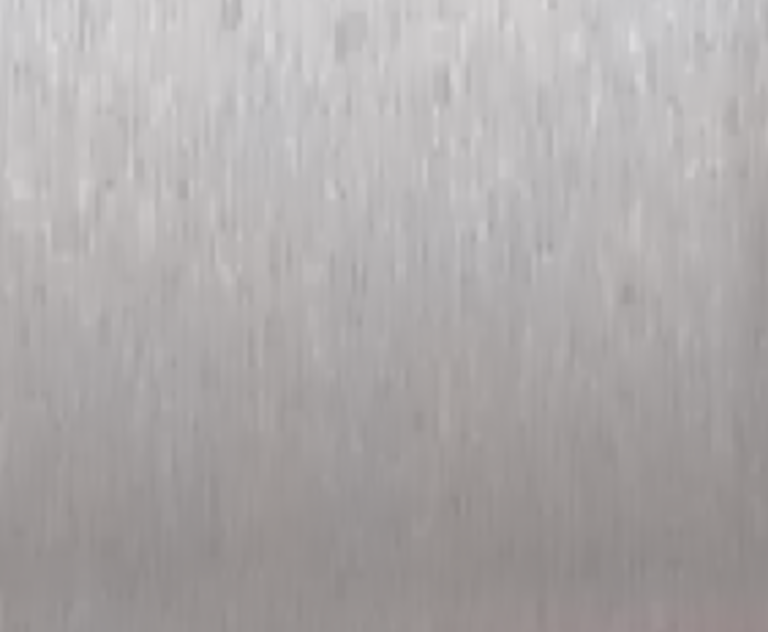
Reproduce this texture procedurally as a Shadertoy shader.

```glsl
// Brushed steel under soft light: a vertical tone ramp, darker at the right edge,
// overlaid with short, patchy vertical streaks whose ends snap to a square block grid.
// Streak contrast grows toward the light; shadows turn slightly warm and pink.

const float SHADOW_TONE = 0.558;      // darkest level of the ramp
const float RAMP_SLOPE = 0.325;       // brightening per canvas height
const float RAMP_BEND = 0.055;        // flattening of the ramp near the top
const float RAMP_START = 0.12;        // height where the ramp begins
const float RAMP_SOFTNESS = 0.05;     // rounding of the ramp's foot
const float FLOOR_LIFT = 0.016;       // faint bounce light at the bottom
const float SIDE_FALL = 0.022;        // slow darkening from left to right
const float EDGE_SHADE = 0.060;       // quick darkening at the right edge
const float STREAK_DARK_AMP = 0.030;  // streak contrast in the shadows
const float STREAK_LIGHT_AMP = 0.105; // streak contrast in the light
const float MOTTLE_AMP = 0.018;       // broad cloudy unevenness
const float BLOCK_AMP = 0.008;        // tone steps between blocks
const float TINT_AMP = 0.009;         // drift between warm and cool
const float GATE_BASE = 0.30;         // streak strength in the calmest blocks
const float GATE_GAIN = 1.60;         // extra strength in the busiest blocks
const vec3 SHADOW_TINT = vec3(0.014, -0.006, -0.008);
const vec3 LIGHT_TINT = vec3(0.003, -0.003, 0.002);
const vec3 PINK_TINT = vec3(0.020, -0.006, 0.000);

const float BLOCKS = 30.0;                   // blocks per canvas height
const vec2 FINE_STREAKS = vec2(116.0, 15.0); // cells per height: across, along
const vec2 MID_STREAKS = vec2(68.0, 15.0);
const vec2 WIDE_STREAKS = vec2(30.0, 7.5);

// Integer hash of a lattice cell, 0 to 1
float hash(ivec2 cell) {
    uint n = uint(cell.x) * 1597334677u ^ uint(cell.y) * 3812015801u;
    n = (n ^ (n >> 16)) * 2246822519u;
    n = (n ^ (n >> 13)) * 3266489917u;
    return float((n ^ (n >> 16)) >> 8) / 16777216.0;
}

// Value noise, 0 to 1; a small softness leaves flat cells with narrow borders
float cellNoise(vec2 p, float softness) {
    ivec2 c = ivec2(floor(p));
    vec2 f = smoothstep(0.5 - 0.5 * softness, 0.5 + 0.5 * softness, fract(p));
    float low = mix(hash(c), hash(c + ivec2(1, 0)), f.x);
    float high = mix(hash(c + ivec2(0, 1)), hash(c + ivec2(1, 1)), f.x);
    return mix(low, high, f.y);
}

// Smooth cloudy noise, -0.5 to 0.5
float cloud(vec2 p) {
    return cellNoise(p, 1.0) - 0.5;
}

// Dashes along one column; half-cell shifts keep their ends on the block grid
float column(int id, float y) {
    y += 0.5 * floor(6.0 * hash(ivec2(id, -91)));
    int row = int(floor(y));
    float blend = smoothstep(0.30, 0.70, fract(y));
    return mix(hash(ivec2(id, row)), hash(ivec2(id, row + 1)), blend) - 0.5;
}

// Vertical streaks, blended between neighbouring columns
float streaks(vec2 p) {
    int id = int(floor(p.x));
    float blend = smoothstep(0.08, 0.92, fract(p.x));
    return mix(column(id, p.y), column(id + 1, p.y), blend);
}

// Large-scale light on the sheet
float sheetLight(vec2 uv) {
    float d = uv.y - RAMP_START;
    float ramp = 0.5 * (d + sqrt(d * d + RAMP_SOFTNESS * RAMP_SOFTNESS));
    float tone = SHADOW_TONE + RAMP_SLOPE * ramp - RAMP_BEND * ramp * ramp;
    tone += FLOOR_LIFT * (1.0 - smoothstep(0.0, 0.13, uv.y));
    tone -= SIDE_FALL * (uv.x - 0.45);
    tone -= EDGE_SHADE * smoothstep(0.92, 1.0, uv.x) * smoothstep(0.0, 0.7, uv.y);
    return tone;
}

void mainImage(out vec4 fragColor, in vec2 fragCoord) {
    vec2 uv = fragCoord / iResolution.xy;
    vec2 p = fragCoord / iResolution.y;

    // Light, cloudy unevenness and faint block steps
    float tone = sheetLight(uv);
    float lightness = smoothstep(0.55, 0.81, tone);
    tone += MOTTLE_AMP * (0.5 * cloud(p * vec2(5.0, 4.0) + 17.0)
                        + 0.5 * cloud(p * vec2(14.0, 11.0) + 43.0));
    tone += BLOCK_AMP * (cellNoise(p * BLOCKS + 211.0, 0.4) - 0.5);

    // Brushed grain, strong in some blocks and nearly absent in others
    float patchiness = cellNoise(p * BLOCKS + 131.0, 0.4);
    float gate = GATE_BASE + GATE_GAIN * patchiness * patchiness;
    float grain = 0.62 * streaks(p * FINE_STREAKS)
                + 0.45 * streaks(p * MID_STREAKS + vec2(300.0, 50.0));
    grain = grain * gate + 0.24 * streaks(p * WIDE_STREAKS + vec2(700.0, 90.0));
    tone += grain * mix(STREAK_DARK_AMP, STREAK_LIGHT_AMP, lightness);

    // Tint: warm shadows, neutral lights, pink lower right corner
    vec3 color = vec3(tone) + mix(SHADOW_TINT, LIGHT_TINT, lightness);
    float drift = cloud(p * vec2(7.0, 5.0) + 71.0);
    color += TINT_AMP * drift * vec3(1.0, 0.0, -1.0);
    color += PINK_TINT * smoothstep(0.45, 0.9, uv.x) * (1.0 - smoothstep(0.0, 0.08, uv.y));

    fragColor = vec4(clamp(color, 0.0, 1.0), 1.0);
}
```
